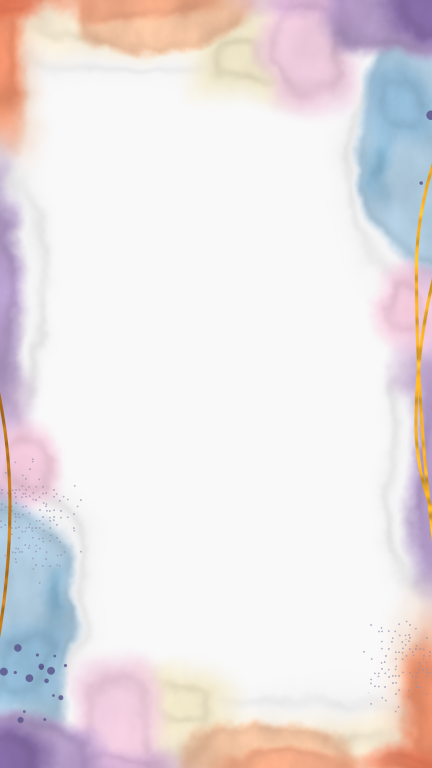
A Shadertoy shader for this background:

```glsl
// Watercolour border around a pale sheet: soft noisy washes are laid along
// one half of the frame and repeated by a half turn for the other half.
// Gold threads, ink drops and fine speckle finish the edges.
#define PAPER vec3(0.976, 0.975, 0.976)
#define GOLD vec3(0.93, 0.67, 0.16)
#define INK vec3(0.36, 0.34, 0.55)
#define HEIGHT 1.77778
#define WOBBLE 0.075
#define RIM 0.07
#define MOTTLE 0.22
#define THREAD 0.0036
#define DROPS 16

float hash(vec2 p) {
    vec3 q = fract(vec3(p.xyx) * 0.1031);
    q += dot(q, q.yzx + 33.33);
    return fract((q.x + q.y) * q.z);
}

float noise(vec2 p) {
    vec2 i = floor(p), f = fract(p);
    f = f * f * (3.0 - 2.0 * f);
    return mix(mix(hash(i), hash(i + vec2(1, 0)), f.x),
               mix(hash(i + vec2(0, 1)), hash(i + vec2(1, 1)), f.x), f.y);
}

float fbm(vec2 p) {
    float sum = 0.0, amp = 0.5;
    for (int i = 0; i < 5; i++) {
        sum += amp * noise(p);
        p = mat2(1.6, 1.2, -1.2, 1.6) * p + 7.3;
        amp *= 0.5;
    }
    return sum;
}

// One rounded patch of pigment with a soft border and a darker rim
void wash(inout vec3 col, vec2 q, vec2 centre, vec2 r, float soft, vec3 tint, float alpha) {
    vec2 k = abs(q - centre) / r;
    float d = (pow(k.x * k.x * k.x + k.y * k.y * k.y, 1.0 / 3.0) - 1.0) * min(r.x, r.y);
    float cover = 1.0 - smoothstep(-soft, soft, d);
    float rim = exp(-pow((d + soft) / 0.012, 2.0));
    col = mix(col, tint * (1.0 - RIM * rim), cover * alpha);
}

// q runs from the left and down from the top of the half frame
void paintHalf(inout vec3 col, vec2 q) {
    // pale damp fringe
    vec3 fringe = vec3(0.955, 0.953, 0.958);
    wash(col, q, vec2(1.0, 1.1), vec2(0.11, 0.33), 0.02, fringe, 0.8);
    wash(col, q, vec2(1.0, 0.40), vec2(0.22, 0.3), 0.03, fringe, 0.8);
    wash(col, q, vec2(0.4, 0.0), vec2(0.48, 0.19), 0.03, fringe, 0.6);
    // cream and yellow
    wash(col, q, vec2(0.33, 0.0), vec2(0.38, 0.12), 0.04, vec3(0.97, 0.92, 0.82), 0.9);
    wash(col, q, vec2(0.57, 0.15), vec2(0.11, 0.08), 0.04, vec3(0.95, 0.91, 0.78), 0.9);
    // orange
    wash(col, q, vec2(0.0, 0.16), vec2(0.08, 0.19), 0.05, vec3(0.97, 0.83, 0.73), 0.9);
    wash(col, q, vec2(0.0, 0.12), vec2(0.055, 0.18), 0.025, vec3(0.93, 0.54, 0.39), 0.9);
    wash(col, q, vec2(0.38, -0.01), vec2(0.2, 0.125), 0.012, vec3(0.95, 0.74, 0.60), 0.85);
    wash(col, q, vec2(0.34, 0.0), vec2(0.16, 0.05), 0.012, vec3(0.93, 0.62, 0.48), 0.7);
    wash(col, q, vec2(0.03, 0.0), vec2(0.13, 0.03), 0.02, vec3(0.91, 0.47, 0.34), 0.85);
    // pink and lilac
    wash(col, q, vec2(0.72, 0.09), vec2(0.1, 0.16), 0.03, vec3(0.94, 0.79, 0.87), 0.9);
    wash(col, q, vec2(0.71, 0.0), vec2(0.14, 0.04), 0.02, vec3(0.84, 0.69, 0.83), 0.8);
    wash(col, q, vec2(1.0, 0.73), vec2(0.08, 0.17), 0.03, vec3(0.84, 0.74, 0.86), 0.9);
    wash(col, q, vec2(0.93, 0.71), vec2(0.065, 0.085), 0.025, vec3(0.97, 0.80, 0.87), 0.9);
    // blue
    wash(col, q, vec2(1.02, 0.34), vec2(0.19, 0.27), 0.015, vec3(0.68, 0.79, 0.87), 0.95);
    wash(col, q, vec2(0.93, 0.24), vec2(0.08, 0.09), 0.03, vec3(0.53, 0.70, 0.82), 0.75);
    wash(col, q, vec2(0.88, 0.39), vec2(0.022, 0.06), 0.02, vec3(0.48, 0.68, 0.80), 0.7);
    // purple
    wash(col, q, vec2(0.95, 0.0), vec2(0.19, 0.12), 0.02, vec3(0.68, 0.58, 0.76), 0.9);
    wash(col, q, vec2(1.02, 0.0), vec2(0.14, 0.085), 0.02, vec3(0.48, 0.38, 0.62), 0.8);
    wash(col, q, vec2(1.02, 1.11), vec2(0.06, 0.29), 0.025, vec3(0.67, 0.57, 0.76), 0.9);
}

// Thread bowed around (bow.x, bow.y), with its own bend above and below
void thread(inout vec3 col, vec2 p, vec2 bow, float above, float below, vec3 tint, float px) {
    float t = p.y - bow.y;
    float bend = t > 0.0 ? above : below;
    float d = abs(p.x - bow.x - bend * t * t) / sqrt(1.0 + 4.0 * bend * bend * t * t);
    float shine = 0.8 + 0.4 * noise(p * vec2(30.0, 60.0));
    col = mix(col, tint * shine, 1.0 - smoothstep(THREAD - px, THREAD + px, d));
}

void drop(inout vec3 col, vec2 p, vec2 centre, float r, float px) {
    col = mix(col, INK, 0.85 * (1.0 - smoothstep(r - px, r + px, length(p - centre))));
}

float cloud(vec2 p, vec2 centre, vec2 r) {
    return 1.0 - smoothstep(0.2, 1.0, length((p - centre) / r));
}

void mainImage(out vec4 fragColor, in vec2 fragCoord) {
    vec2 p = fragCoord / iResolution.xy * vec2(1.0, HEIGHT);
    float px = 0.7 / iResolution.x;
    vec3 col = PAPER;

    // both halves of the border
    vec2 warp = vec2(fbm(p * 9.0), fbm(p * 9.0 + 31.0)) - 0.48;
    vec2 q = p + WOBBLE * warp;
    paintHalf(col, vec2(q.x, HEIGHT - q.y));
    paintHalf(col, vec2(1.0 - q.x, q.y));

    // uneven pigment, strongest where the paint is dense
    float density = clamp(2.5 * distance(col, PAPER), 0.0, 1.0);
    col *= 1.0 + MOTTLE * density * (fbm(p * vec2(14.0, 9.0) + 5.0) - 0.48);

    // fine speckle
    vec2 grid = p * 125.0, cell = floor(grid);
    float spray = cloud(p, vec2(0.08, 0.58), vec2(0.13, 0.17)) + cloud(p, vec2(0.93, 0.24), vec2(0.14, 0.14));
    vec2 jitter = 0.3 + 0.4 * vec2(hash(cell), hash(cell + 9.0));
    float speck = 1.0 - smoothstep(0.15, 0.4, length(fract(grid) - jitter));
    col = mix(col, vec3(0.58, 0.57, 0.68), 0.6 * speck * step(1.0 - 0.3 * spray, hash(cell + 57.0)));

    // ink drops
    for (int i = 0; i < DROPS; i++) {
        vec2 s = vec2(float(i), 3.0);
        vec2 place = vec2(0.16 * hash(s), 0.11 + 0.19 * hash(s + 20.0));
        drop(col, p, place, 0.003 + 0.007 * pow(hash(s + 40.0), 2.0), px);
    }
    drop(col, p, vec2(0.998, 1.511), 0.011, px);
    drop(col, p, vec2(0.975, 1.354), 0.004, px);

    // gold threads
    thread(col, p, vec2(0.964, 1.153), 0.65, 0.10, GOLD, px);
    thread(col, p, vec2(0.963, 0.794), 0.35, 0.95, GOLD, px);
    thread(col, p, vec2(0.023, 0.609), -0.39, -0.28, GOLD * vec3(0.8, 0.7, 0.7), px);
    fragColor = vec4(clamp(col, 0.0, 1.0), 1.0);
}
```
